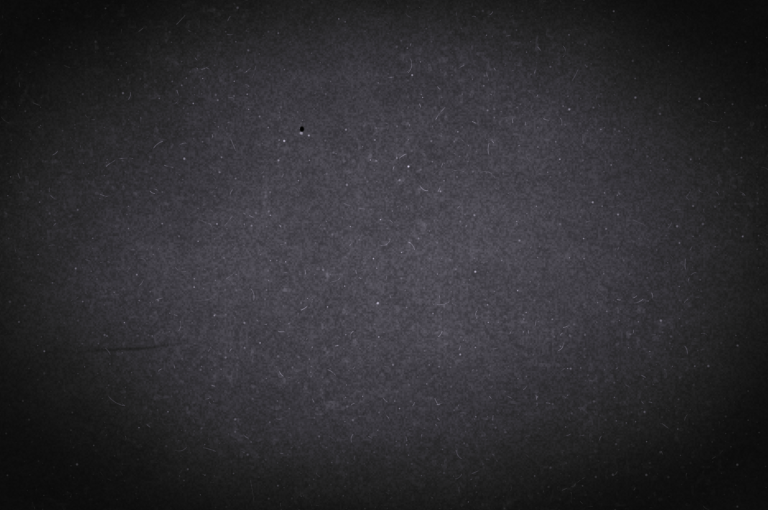
Reproduce this texture procedurally as a Shadertoy shader.

```glsl
float hash(vec2 p) {
    vec3 q = fract(vec3(p.xyx) * 0.1031);
    q += dot(q, q.yzx + 33.33);
    return fract((q.x + q.y) * q.z);
}

vec2 hash2(vec2 p) {
    return vec2(hash(p), hash(p + 71.7));
}

float noise(vec2 p) {
    vec2 i = floor(p), f = fract(p);
    f = f * f * (3.0 - 2.0 * f);
    return mix(mix(hash(i), hash(i + vec2(1, 0)), f.x),
               mix(hash(i + vec2(0, 1)), hash(i + vec2(1, 1)), f.x), f.y);
}

float fbm(vec2 p) {
    float sum = 0.0, amp = 0.5;
    for (int i = 0; i < 5; i++) {
        sum += amp * noise(p);
        p = mat2(1.6, 1.2, -1.2, 1.6) * p + 13.7;
        amp *= 0.5;
    }
    return sum;
}

// Tiny round dust, one candidate per cell
float specks(vec2 p, float cells, float density, float pixel) {
    vec2 id = floor(p * cells), f = fract(p * cells);
    vec2 centre = 0.25 + 0.5 * hash2(id + cells);
    float size = mix(0.0007, 0.0022, pow(hash(id + 5.3), 3.0));
    float d = length(f - centre) / cells - size;
    float strength = 0.25 + 0.75 * pow(hash(id + 9.1), 3.0);
    return step(hash(id + 2.7), density) * strength * (1.0 - smoothstep(-pixel, pixel, d));
}

// Short bent hairlines, broken up along their length
float scratches(vec2 p, float cells, float density, float pixel) {
    vec2 id = floor(p * cells), f = fract(p * cells) - 0.35 - 0.3 * hash2(id + cells);
    float angle = 6.2832 * hash(id + 4.4);
    vec2 q = mat2(cos(angle), -sin(angle), sin(angle), cos(angle)) * f;
    q.y += (hash(id + 8.2) - 0.5) * 3.0 * q.x * q.x;
    float halfLength = mix(0.06, 0.3, hash(id + 6.6));
    float d = length(vec2(max(abs(q.x) - halfLength, 0.0), q.y)) / cells - 0.0006;
    float broken = smoothstep(0.35, 0.75, noise(p * 130.0 + id));
    return step(hash(id + 1.9), density) * broken * (1.0 - smoothstep(-pixel, pixel, d));
}

void mainImage(out vec4 fragColor, in vec2 fragCoord) {
    vec2 uv = fragCoord / iResolution.xy;
    vec2 p = fragCoord / iResolution.y;
    float pixel = 1.0 / iResolution.y;

    // Broad light fading into dark borders
    vec2 offset = (uv - vec2(0.5, 0.52)) * 2.0;
    float falloff = smoothstep(-0.3, 1.6, dot(offset, offset));
    float light = 0.05 + 0.25 * (1.0 - falloff);

    // Cloudy mottling and fine grain
    light *= 1.0 + 0.32 * (fbm(p * 4.5) - 0.48) + 0.16 * (fbm(p * vec2(18, 26) + 40.0) - 0.48);
    float grain = 0.62 * noise(p * 310.0) + 0.38 * noise(p * 165.0 + 9.0) - 0.5;
    light *= 1.0 + 0.42 * grain;

    // Faint dark crease
    float creaseY = p.y - 0.31 - 0.07 * (p.x - 0.25) - 0.012 * noise(p * 14.0);
    float crease = exp(-pow(creaseY / 0.004, 2.0));
    light *= 1.0 - 0.25 * crease * smoothstep(0.12, 0.22, p.x) * (1.0 - smoothstep(0.28, 0.4, p.x));

    // Dust and scratches, gathered in worn areas
    float wear = smoothstep(0.35, 0.65, fbm(p * 3.2 + 21.0));
    float dust = 0.0;
    for (int i = 0; i < 3; i++) {
        float layer = float(i);
        vec2 shifted = p + layer * vec2(0.37, 0.61) + 2.0;
        dust += specks(shifted, 17.0 + 15.0 * layer, 0.26, pixel) * (0.55 - 0.1 * layer);
        dust += scratches(shifted, 11.0 + 9.0 * layer, 0.26, pixel) * 0.3 * wear;
    }
    dust += 0.09 * wear * smoothstep(0.72, 0.92, noise(p * 95.0)) * noise(p * 240.0);

    // Pale upright smear
    vec2 smear = (p - vec2(0.521, 0.615)) / vec2(0.006, 0.024);
    dust += 0.16 * exp(-dot(smear, smear)) * noise(p * vec2(240, 120));
    light += dust * (0.35 + 0.65 * (1.0 - falloff));

    // Small pit with a bright chipped rim
    vec2 pit = p - vec2(0.592, 0.747);
    light += 0.3 * (1.0 - smoothstep(0.001, 0.005, length(pit + vec2(0.001, 0.008))));
    light *= smoothstep(0.002, 0.006, length(pit * vec2(1.0, 0.8)));

    // Neutral shadows, slightly violet lights
    vec3 tint = mix(vec3(1.0), vec3(1.0, 0.97, 1.08), smoothstep(0.1, 0.23, light));
    fragColor = vec4(clamp(light * tint, 0.0, 1.0), 1.0);
}
```
